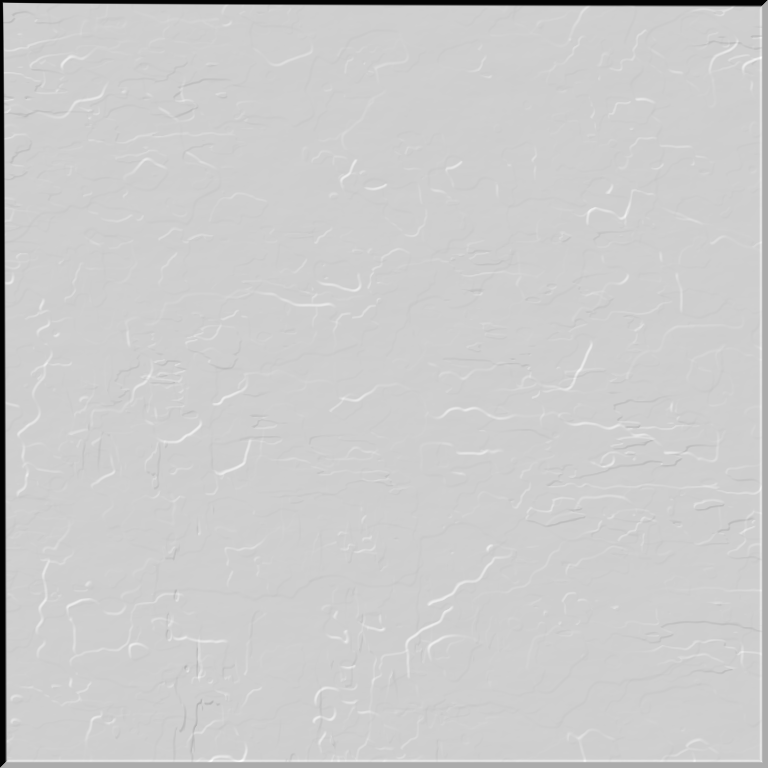
Write a three.js fragment shader that draws this texture map.

```glsl
// Pale embossed plaster with flaked, jagged creases inside a bevelled frame.
varying vec2 vUv;

float hash(vec2 p) {
  return fract(sin(dot(p, vec2(127.1, 311.7))) * 43758.55);
}

float noise(vec2 p) {
  vec2 i = floor(p), f = fract(p);
  f = f * f * (3.0 - 2.0 * f);
  return mix(mix(hash(i), hash(i + vec2(1.0, 0.0)), f.x),
             mix(hash(i + vec2(0.0, 1.0)), hash(i + vec2(1.0, 1.0)), f.x), f.y);
}

float fbm(vec2 p) {
  float sum = 0.0, amp = 0.5;
  for (int i = 0; i < 4; i++) {
    sum += amp * noise(p);
    p = p * 2.03 + vec2(17.3, 9.1);
    amp *= 0.5;
  }
  return sum;
}

// Signed light on the thin step edges of a terraced relief, lit from upper left.
float crease(vec2 p, vec2 scale, float levels, float halfWidth, float seed) {
  float e = 0.0012;
  float h = fbm(p * scale + seed);
  vec2 slope = vec2(fbm((p + vec2(e, 0.0)) * scale + seed) - h,
                    fbm((p + vec2(0.0, e)) * scale + seed) - h) / e;
  float steep = max(length(slope), 1.2);
  float d = abs(fract(h * levels) - 0.5) / (steep * levels);
  float line = 1.0 - smoothstep(0.0, halfWidth, d);
  return line * dot(-slope / steep, vec2(-0.6, 0.8));
}

// Keeps highlights strong and weakens the shadowed side.
float relight(float s, float bright, float dark) {
  return max(s, 0.0) * bright + min(s, 0.0) * dark;
}

void main() {
  vec2 p = vUv;
  float shade = 0.81;

  // Soft undulation
  shade += 0.05 * (fbm(p * vec2(16.0, 24.0)) - fbm((p + vec2(-0.003, 0.004)) * vec2(16.0, 24.0)));

  // Long plate edges that fade in and out
  float patches = smoothstep(0.4, 0.85, noise(p * 13.0 + 5.0));
  shade += relight(crease(p, vec2(7.0, 8.0), 5.0, 0.0032, 3.7), 0.02 + 0.10 * patches, 0.018);

  // Shorter, fainter flakes
  float flakes = smoothstep(0.35, 0.9, noise(p * 19.0 + 31.0));
  shade += relight(crease(p, vec2(13.0, 15.0), 4.0, 0.0027, 41.2), 0.008 + 0.055 * flakes, 0.014);

  // Rough clusters: level in the upper right, upright in the lower left
  float lowerLeft = smoothstep(0.8, 0.35, p.x * 0.8 + p.y);
  float level = smoothstep(0.47, 0.7, fbm(p * vec2(4.0, 6.0) + 60.0)) * (1.0 - 0.8 * lowerLeft);
  float upright = smoothstep(0.45, 0.68, fbm(p * vec2(8.0, 4.0) + 83.0)) * lowerLeft;
  shade += level * relight(crease(p, vec2(11.0, 24.0), 4.0, 0.0026, 12.9), 0.07, 0.075);
  shade += upright * relight(crease(p, vec2(25.0, 9.0), 4.0, 0.0028, 27.4), 0.09, 0.11);

  // Frame: tapering black on left and top, grey bevel on right and bottom
  float left = p.x, top = 1.0 - p.y;
  float lip = min(1.0 - p.x, p.y);
  float lit = smoothstep(-0.001, 0.001, min(left, top) - lip);
  float inset = min(left / mix(0.0035, 0.008, sqrt(top)), top / mix(0.003, 0.008, sqrt(left)));
  float black = 1.0 - smoothstep(0.75, 1.25, inset);
  float bevel = 1.0 - smoothstep(0.0065, 0.009, lip);
  float rim = exp(-pow((lip - 0.0092) / 0.0016, 2.0));
  shade = mix(shade, 0.01, black * (1.0 - lit));
  shade = mix(shade, 0.67, bevel * lit);
  shade += 0.09 * rim * lit;

  gl_FragColor = vec4(vec3(clamp(shade, 0.0, 1.0)), 1.0);
}
```
